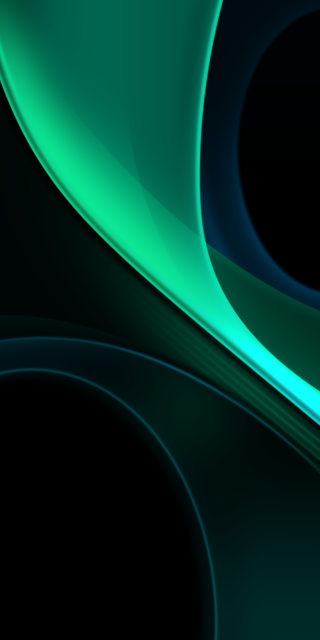
Write a WebGL 1 fragment shader that draws this background.

```glsl
precision highp float;
uniform vec2 u_resolution;

#define EDGE 0.003
#define SHEET_DARK vec3(0.0, 0.33, 0.26)
#define SHEET_GLOW vec3(0.05, 0.95, 0.60)
#define CYAN vec3(0.06, 0.90, 0.92)
#define RIM_GREEN vec3(0.05, 0.85, 0.58)
#define FOLD_GREEN vec3(0.0, 0.31, 0.23)
#define NAVY vec3(0.0, 0.065, 0.10)
#define BLUE vec3(0.0, 0.20, 0.31)
#define TEAL vec3(0.0, 0.15, 0.135)
#define STRANDS 5

// Coverage of the positive side of a signed distance
float cover(float d) {
  return smoothstep(-EDGE, EDGE, d);
}

// Soft bell of half width w around zero
float bell(float d, float w) {
  return exp(-d * d / (w * w));
}

// Approximate signed distance to an ellipse, negative inside
float ellipse(vec2 p, vec2 center, vec2 radius) {
  vec2 q = (p - center) / radius;
  float k = max(length(q), 0.001);
  return (k - 1.0) * k / max(length(q / radius), 0.001);
}

// Lower edge of the sheet, positive above
float lowerEdge(vec2 p) {
  float bend = 0.25 * exp(-p.x / 0.13);
  float slope = -0.83 - bend / 0.13;
  return (p.y - 1.5 + 0.83 * p.x - bend) / sqrt(1.0 + slope * slope);
}

// Right edge of the sheet, positive to the right
float rightEdge(vec2 p) {
  float t = 1.45 - p.y;
  float s = max(t, 0.0);
  float slope = 0.48 * t + 2.61 * s * s;
  return (p.x - 0.625 - t * t * (0.24 + 0.87 * s)) / sqrt(1.0 + slope * slope);
}

// Parabola with its crown at c, positive above
float arch(vec2 p, vec2 c, float curve) {
  float x = p.x - c.x;
  float slope = 2.0 * curve * x;
  return (p.y - c.y + curve * x * x) / sqrt(1.0 + slope * slope);
}

// Diagonal fold crossing the sheet, positive below
float diagonalFold(vec2 p) {
  float x = p.x - 0.625;
  return (1.258 - 0.8 * x + 0.5 * x * x - p.y) * 0.8;
}

vec3 lowerField(vec2 p, float dLow) {
  float dArch = arch(p, vec2(0.13, 0.945), 0.555);
  float dVeil = arch(p, vec2(0.0, 1.016), 0.5);

  // Green haze and strands under the sheet
  float haze = bell(p.x - 0.74, 0.38) * bell(dLow + 0.05, 0.12);
  vec3 above = vec3(0.0, 0.022, 0.018) + vec3(0.0, 0.21, 0.145) * haze;
  for (int i = 0; i < STRANDS; i++) {
    float offset = 0.018 + 0.021 * float(i);
    above += vec3(0.0, 0.11, 0.085) * bell(dLow + offset, 0.005) * smoothstep(0.35, 1.0, p.x);
  }
  above *= 1.0 - 0.7 * bell(dLow + 0.012, 0.012);
  float leftFade = smoothstep(0.75, 0.0, p.x);
  above += vec3(0.0, 0.045, 0.055) * cover(-dVeil) * exp(-abs(dVeil) / 0.05) * leftFade;
  above *= 1.0 - 0.65 * bell(dArch - 0.012, 0.014) * smoothstep(0.2, 0.6, p.x);

  // Teal veil under the arch
  vec3 below = TEAL * smoothstep(0.72, 0.02, p.y) * smoothstep(0.45, 0.85, p.x);
  below += vec3(0.0, 0.10, 0.075) * bell(length(p - vec2(0.59, 0.72)), 0.19);
  below += vec3(0.0, 0.13, 0.16) * exp(-abs(dArch) / 0.06) * leftFade;
  below += vec3(0.0, 0.012, 0.016);
  vec3 color = mix(below, above, cover(dArch));
  color += vec3(0.02, 0.22, 0.30) * bell(dArch, 0.005) * (0.35 + 0.65 * bell(p.x - 0.55, 0.25));

  // Dark hollow with nested rims
  float dRim = ellipse(p, vec2(0.1, 0.05), vec2(0.575, 0.795));
  float dHollow = ellipse(p, vec2(0.08, 0.08), vec2(0.54, 0.725));
  color *= mix(0.4, 1.0, cover(dRim));
  color += vec3(0.0, 0.045, 0.05) * exp(-abs(dRim) / 0.03);
  color += vec3(0.01, 0.16, 0.18) * bell(dRim, 0.005);
  return color * smoothstep(-0.01, 0.025, dHollow);
}

vec3 rightField(vec2 p, float dRight) {
  // Navy ring around the dark oval
  float dOval = ellipse(p, vec2(1.05, 1.53), vec2(0.31, 0.45));
  float low = smoothstep(1.75, 1.2, p.y);
  vec3 color = NAVY * (0.65 + 0.6 * low);
  color += BLUE * exp(-abs(dOval) / 0.035) * (0.2 + 0.45 * low);
  color += BLUE * 0.5 * bell(dOval - 0.075 - 0.04 * p.y, 0.03) * low;
  color = mix(NAVY * 0.12 * smoothstep(1.3, 1.9, p.y), color, smoothstep(-0.012, 0.006, dOval));

  // Green fold beneath the ring
  float dFold = diagonalFold(p);
  vec3 fold = FOLD_GREEN * (0.5 + 0.5 * exp(-max(dRight, 0.0) / 0.12));
  fold += vec3(0.0, 0.07, 0.06) * bell(dFold, 0.02);
  return mix(color, fold, cover(dFold));
}

vec3 sheet(vec2 p, float dLow, float dRight) {
  float glow = bell(dLow - 0.025, 0.145) * smoothstep(2.25, 1.5, p.y);
  vec3 color = SHEET_DARK * (1.0 + 0.2 * bell(p.x - 0.32, 0.2));
  color *= 1.0 - 0.35 * smoothstep(0.2, 0.0, p.x) * smoothstep(1.75, 2.0, p.y);

  // Overlapping translucent folds
  float t = 1.7 - p.y;
  float dInner = 0.40 + 0.52 * t * t - p.x;
  float lower = smoothstep(1.75, 1.3, p.y);
  color += vec3(0.0, 0.09, 0.06) * cover(diagonalFold(p)) * lower;
  color += vec3(0.0, 0.07, 0.04) * cover(dInner) * lower;
  color -= vec3(0.0, 0.06, 0.04) * bell(dRight + 0.05, 0.035) * smoothstep(1.3, 1.8, p.y);
  color = mix(color, mix(SHEET_GLOW, CYAN, smoothstep(0.45, 1.0, p.x)), glow * 0.92);

  // Grooves and rims along both edges
  color *= 1.0 - 0.42 * bell(dLow - 0.014, 0.011);
  vec3 rim = mix(RIM_GREEN, CYAN, smoothstep(0.3, 0.95, p.x));
  color = mix(color, rim, 0.75 * bell(dLow - 0.034, 0.009));
  color = mix(color, rim, 0.55 * bell(dLow - 0.003, 0.005));
  color += vec3(0.0, 0.20, 0.16) * exp(-abs(dRight) / 0.028);
  return mix(color, vec3(0.06, 0.88, 0.70), 0.8 * bell(dRight + 0.006, 0.009));
}

void main() {
  vec2 p = gl_FragCoord.xy / u_resolution * vec2(1.0, 2.0);
  float dLow = lowerEdge(p);
  float dRight = rightEdge(p);

  vec3 upper = mix(sheet(p, dLow, dRight), rightField(p, dRight), cover(dRight));
  vec3 color = mix(lowerField(p, dLow), upper, cover(dLow));

  // Cyan light where the edges converge
  color += CYAN * 0.35 * bell(dLow - 0.045, 0.022) * smoothstep(0.6, 0.95, p.x);
  gl_FragColor = vec4(clamp(color, 0.0, 1.0), 1.0);
}
```
